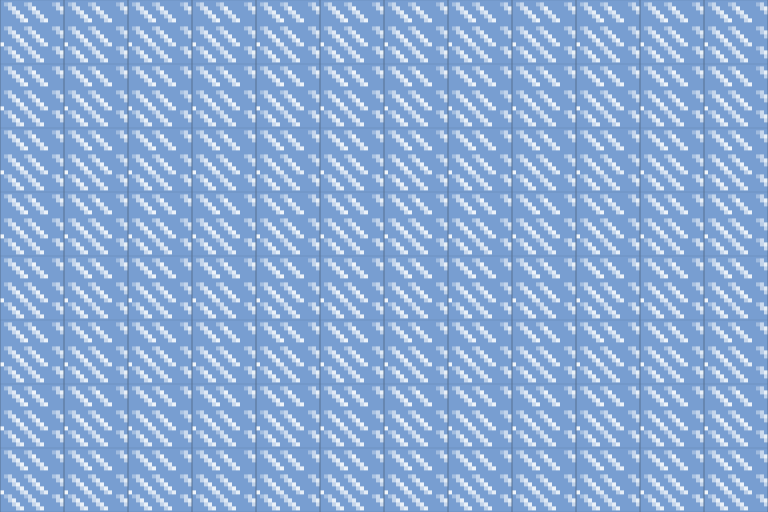
This pattern is drawn by a Shadertoy shader. Its source:

```glsl
// Blue tiles in a 12 by 8 grid, each woven with short white diagonal stair strokes.
const vec2 TILES = vec2(12.0, 8.0);
const float CELLS = 16.0;      // cells along each side of a tile
const float TOP_MARGIN = 0.6;  // gap above the first row, in cells
const vec3 BLUE = vec3(0.47, 0.62, 0.82);
const vec3 WHITE = vec3(0.94, 0.96, 0.98);
const vec3 SEAM_DARK = vec3(0.34, 0.44, 0.57);
const vec3 SEAM_FAINT = vec3(0.43, 0.57, 0.76);

float hash(vec2 p) {
    return fract(sin(dot(p, vec2(127.1, 311.7))) * 43758.5453);
}

// Share of a sample of the given width, centred at x, lying within lo..hi
float span(float x, float lo, float hi, float width) {
    float overlap = min(x + 0.5 * width, hi) - max(x - 0.5 * width, lo);
    return clamp(overlap / width, 0.0, 1.0);
}

float cellCover(vec2 p, vec2 corner, vec2 pixel) {
    return span(p.x, corner.x, min(corner.x + 1.0, CELLS), pixel.x)
         * span(p.y, corner.y, corner.y + 1.0, pixel.y);
}

// A stair of two-cell steps, paler on its left side and at its first step
float stroke(vec2 p, vec2 start, int steps, vec2 pixel) {
    float light = 0.0;
    for (int i = 0; i < steps; i++) {
        for (int j = 0; j < 2; j++) {
            vec2 corner = start + vec2(float(i + j), float(i));
            float shade = (j == 0 ? 0.54 : 0.86) + 0.14 * hash(corner);
            if (i == 0) shade -= 0.25;
            light += shade * cellCover(p, corner, pixel);
        }
    }
    return light;
}

// Three bands of three strokes
float strokes(vec2 p, vec2 pixel) {
    float light = 0.0;
    for (int band = 0; band < 3; band++) {
        float row = TOP_MARGIN + (band == 0 ? 0.0 : float(band) * 5.0 + 1.0);
        int steps = band == 2 ? 4 : 5;
        for (int i = 0; i < 3; i++) {
            float column = 1.0 + float(i) * 5.0 + (i == 2 ? 2.0 : 0.0);
            light += stroke(p, vec2(column, row), steps, pixel);
        }
    }
    // Lone cell on the left edge, below the middle band
    light += cellCover(p, vec2(0.0, 10.0 + TOP_MARGIN), pixel);
    return clamp(light, 0.0, 1.0);
}

void mainImage(out vec4 fragColor, in vec2 fragCoord) {
    vec2 uv = fragCoord / iResolution.xy;
    vec2 p = fract(vec2(uv.x, 1.0 - uv.y) * TILES) * CELLS;
    vec2 pixel = TILES * CELLS / iResolution.xy;

    vec3 color = mix(BLUE, WHITE, strokes(p, pixel));

    // Thin seams on the tile borders, measured from the nearest border
    vec2 border = mod(p + 0.5 * CELLS, CELLS) - 0.5 * CELLS;
    float across = span(border.y, -0.125, 0.125, pixel.y);
    float upright = span(border.x, -0.125, 0.125, pixel.x);
    color = mix(color, SEAM_FAINT, across);
    color = mix(color, SEAM_DARK, upright);

    fragColor = vec4(color, 1.0);
}
```
